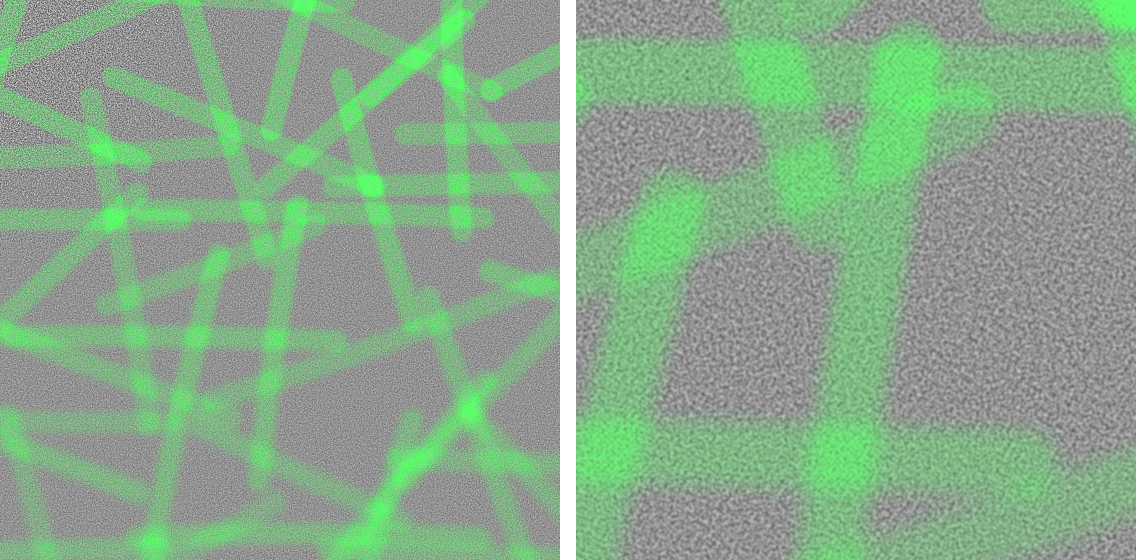
Left: the whole. Right: its middle third, enlarged.
Give the GLSL for this pattern, as a Shadertoy shader.

```glsl
// Translucent green rods scattered over grainy grey. Each rod is a slightly bent
// capsule; their coverage adds up, so crossings glow. Edges soften towards the
// bottom, and a fine checker weave and gradient-noise grain roughen the surface.

#define ROD_GRID    vec2(7.0, 6.0)  // stratified rod centres, columns and rows
#define ROD_RADIUS  0.0192
#define ROD_OPACITY 0.33
#define ROD_BEND    0.10
#define SOFT_TOP    0.0035
#define SOFT_BOTTOM 0.0140
#define FINE_CELLS  512.0           // grain and weave cells per canvas height
#define GRAIN       0.19
#define WEAVE       0.26
#define GREY        vec3(0.572, 0.572, 0.572)
#define GREEN       vec3(0.36, 1.00, 0.42)

const float PI = 3.14159;

// Integer hash of a lattice point, two values in 0..1
vec2 hash2(vec2 cell) {
    uvec2 q = uvec2(ivec2(cell));
    q = q * 1664525u + 1013904223u;
    q.x += q.y * 1664525u;
    q.y += q.x * 1664525u;
    q ^= q >> 16;
    q.x += q.y * 1664525u;
    q.y += q.x * 1664525u;
    q ^= q >> 16;
    return vec2(q & 65535u) / 65535.0;
}

mat2 rotation(float angle) {
    float c = cos(angle), s = sin(angle);
    return mat2(c, s, -s, c);
}

float cornerSlope(vec2 cell, vec2 offset) {
    float angle = 2.0 * PI * hash2(cell).x;
    return dot(vec2(cos(angle), sin(angle)), offset);
}

float gradientNoise(vec2 p) {
    vec2 cell = floor(p), f = p - cell;
    vec2 u = f * f * f * (f * (f * 6.0 - 15.0) + 10.0);
    vec2 e = vec2(1.0, 0.0);
    float low  = mix(cornerSlope(cell, f), cornerSlope(cell + e, f - e), u.x);
    float high = mix(cornerSlope(cell + e.yx, f - e.yx),
                     cornerSlope(cell + e.xx, f - e.xx), u.x);
    return mix(low, high, u.y);
}

// Two rotated layers hide the lattice
float grainNoise(vec2 uv) {
    vec2 p = uv * FINE_CELLS;
    return gradientNoise(rotation(0.6) * p * 0.73)
         + gradientNoise(rotation(2.1) * p * 0.93 + 71.3);
}

// Four families: level, shallow, steep and diagonal
float rodAngle(float family, vec2 h) {
    float side = h.x < 0.5 ? -1.0 : 1.0;
    float degrees = side * mix(40.0, 54.0, h.y);
    if (family < 0.30)      degrees = mix(-4.0, 3.0, h.y);
    else if (family < 0.58) degrees = side * mix(16.0, 30.0, h.y);
    else if (family < 0.83) degrees = 90.0 + side * mix(2.0, 24.0, h.y);
    return radians(degrees);
}

float rodDistance(vec2 p, float halfLength, float bend) {
    p.y += bend * p.x * p.x;
    p.x -= clamp(p.x, -halfLength, halfLength);
    return length(p) - ROD_RADIUS;
}

// Summed coverage of all rods
float rodCover(vec2 uv, float aspect) {
    float soft = mix(SOFT_BOTTOM, SOFT_TOP, smoothstep(0.05, 0.95, uv.y));
    float cover = 0.0;
    for (float row = 0.0; row < ROD_GRID.y; row++) {
        for (float column = 0.0; column < ROD_GRID.x; column++) {
            vec2 cell = vec2(column, row);
            vec2 spot = hash2(cell + 11.0), turn = hash2(cell + 47.0);
            vec2 trait = hash2(cell + 93.0);
            vec2 centre = (cell + mix(vec2(0.1), vec2(0.9), spot)) / ROD_GRID;
            centre = (centre * 1.2 - 0.1) * vec2(aspect, 1.0);
            float family = fract((row * ROD_GRID.x + column) * 0.618 + 0.2);
            vec2 local = (uv - centre) * rotation(rodAngle(family, turn));
            float d = rodDistance(local, mix(0.19, 0.34, trait.x),
                                  ROD_BEND * (2.0 * trait.y - 1.0));
            float strength = mix(0.82, 1.18, trait.y);
            cover += strength * (1.0 - smoothstep(-soft, soft, d));
        }
    }
    return cover;
}

void mainImage(out vec4 fragColor, in vec2 fragCoord) {
    vec2 uv = fragCoord / iResolution.y;
    float aspect = iResolution.x / iResolution.y;

    // Rods, fainter towards the bottom
    float opacity = ROD_OPACITY * mix(0.86, 1.12, uv.y) * rodCover(uv, aspect);

    // Checker weave and speckle inside the rods
    float grain = grainNoise(uv);
    vec2 wave = sin(PI * FINE_CELLS * uv);
    float weave = WEAVE * mix(0.45, 1.0, uv.y) * wave.x * wave.y;
    opacity = clamp(opacity * (1.0 + weave + 0.25 * grain), 0.0, 1.0);

    // Grain is harshest at the upper left
    float corner = length(uv - vec2(0.0, 1.0));
    float roughness = GRAIN * mix(2.0, 0.9, smoothstep(0.0, 0.6, corner));
    vec3 ground = GREY + roughness * grain;

    fragColor = vec4(clamp(mix(ground, GREEN, opacity), 0.0, 1.0), 1.0);
}
```
